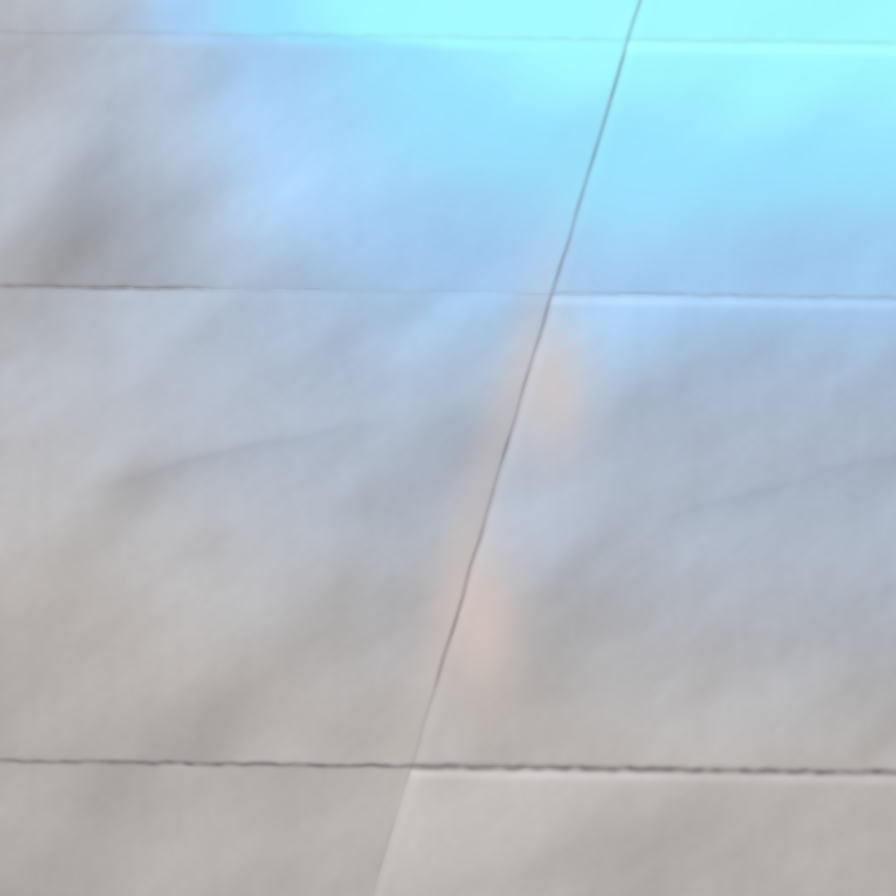
Give the GLSL for this texture, as a Shadertoy shader.

```glsl
// Stone floor slabs in perspective, lit by a cyan glow from the upper right.
// Joint rows follow a projective spacing, one slanted joint crosses them, and
// layered noise adds clouding, veins and broken joint edges to each slab.

const vec3 WARM = vec3(0.70, 0.68, 0.67);
const vec3 COOL = vec3(0.68, 0.73, 0.80);
const vec3 SKY = vec3(0.64, 0.80, 0.95);
const vec3 CYAN = vec3(0.60, 0.89, 1.00);
const vec3 ICE = vec3(0.64, 0.98, 1.00);
const vec3 GROUT = vec3(0.45, 0.42, 0.43);
const vec3 PEACH = vec3(0.84, 0.77, 0.74);

// Projection of row number to height: y = HORIZON - DEPTH / (row + NEAR)
const float HORIZON = 1.905;
const float DEPTH = 4.05;
const float NEAR = 2.309;

float hash(vec2 p) {
    return fract(sin(dot(p, vec2(127.1, 311.7))) * 43758.547);
}

float noise(vec2 p) {
    vec2 i = floor(p), f = fract(p);
    f = f * f * (3.0 - 2.0 * f);
    return mix(mix(hash(i), hash(i + vec2(1, 0)), f.x),
               mix(hash(i + vec2(0, 1)), hash(i + vec2(1, 1)), f.x), f.y);
}

float fbm(vec2 p) {
    float sum = 0.0, amp = 0.5;
    for (int i = 0; i < 5; i++) {
        sum += amp * noise(p);
        p = mat2(1.6, 1.2, -1.2, 1.6) * p + 7.3;
        amp *= 0.5;
    }
    return sum;
}

// Soft line coverage at distance d, never narrower than a pixel
float line(float d, float radius, float px) {
    d /= max(radius, px);
    return exp(-d * d);
}

// Soft bell falloff
float bell(vec2 d, vec2 radius) {
    d /= radius;
    return exp(-dot(d, d));
}

// Dark vein along a segment, feathered below and faded at its ends
float vein(vec2 p, vec2 a, vec2 b, float width) {
    float t = (p.x - a.x) / (b.x - a.x);
    float d = p.y - mix(a.y, b.y, t) + 0.02 * (noise(p * 18.0) - 0.5);
    float ends = smoothstep(0.0, 0.25, t) * (1.0 - smoothstep(0.7, 1.1, t));
    return ends * exp(-abs(d) / (d > 0.0 ? width * 0.6 : width * 2.0));
}

// Palette of the light falling on the stone, from 0 (shade) to 1 (full glow)
vec3 lightRamp(float t) {
    vec3 c = mix(WARM, COOL, smoothstep(0.04, 0.32, t));
    c = mix(c, SKY, smoothstep(0.28, 0.54, t));
    c = mix(c, CYAN, smoothstep(0.54, 0.8, t));
    return mix(c, ICE, smoothstep(0.8, 1.0, t));
}

void mainImage(out vec4 fragColor, in vec2 fragCoord) {
    vec2 p = fragCoord / iResolution.xy;
    float px = 0.8 / min(iResolution.x, iResolution.y);

    // Slab layout
    float tilted = p.y + 0.013 * p.x;
    float row = DEPTH / (HORIZON - tilted) - NEAR;
    float joint = floor(row + 0.5);
    float across = tilted - (HORIZON - DEPTH / (joint + NEAR));
    float side = p.x - (0.416 + 0.298 * p.y);
    float right = smoothstep(-3.0 * px, 3.0 * px, side);
    vec2 slab = vec2(step(0.0, side), floor(row));

    // Light field, weakest along the left edge
    float light = 0.31 * smoothstep(0.1, 0.72, p.y + 0.16 * p.x)
                * mix(0.55, 1.0, smoothstep(0.0, 0.45, p.x));
    light += 0.76 * smoothstep(0.0, 0.72, p.x) * smoothstep(0.48, 1.04, p.y);
    light += 0.26 * smoothstep(0.945, 0.975, tilted) * smoothstep(0.06, 0.32, p.x);

    // Stone: diagonal clouds and faint streaks, calmer inside the glow
    vec2 q = vec2(p.x * 0.8 + p.y * 0.6, p.y * 0.8 - p.x * 0.6);
    float cloud = fbm(q * vec2(4.0, 9.0) + slab * 17.3) - 0.48;
    float streak = noise(p * vec2(80.0, 12.0)) - 0.5;
    float grain = noise(p * 130.0) - 0.5;
    float calm = 1.0 - 0.75 * smoothstep(0.35, 0.8, light);
    vec3 col = lightRamp(light + 0.12 * cloud);
    col += calm * (0.18 * cloud + 0.008 * streak + 0.009 * grain);
    col += calm * 0.025 * bell(p - vec2(0.1, 0.35), vec2(0.3, 0.14));
    col -= 0.05 * vein(p, vec2(0.07, 0.45), vec2(0.42, 0.53), 0.014);
    col -= 0.03 * vein(p, vec2(0.70, 0.41), vec2(1.10, 0.52), 0.014);
    col -= 0.05 * bell(vec2(p.x - 0.1 - 0.35 * (p.y - 0.8), p.y - 0.79), vec2(0.045, 0.11));
    col += 0.03 * right * (1.0 - smoothstep(0.12, 0.3, p.y));

    // Warm reflections beside the slanted joint
    for (int i = 0; i < 2; i++) {
        float k = float(i);
        vec2 centre = mix(vec2(0.538, 0.305), vec2(0.617, 0.57), k);
        col = mix(col, PEACH, (0.8 - 0.15 * k) * bell(p - centre, vec2(0.045, 0.085)));
    }
    col = mix(col, PEACH, 0.35 * bell(vec2(side + 0.015, p.y - 0.45), vec2(0.028, 0.25)));

    // Row joints: strong in front, broken in the middle, faint at the back
    float middle = mix(0.05, 0.55, 1.0 - smoothstep(0.17, 0.27, p.x)) + 0.15 * right;
    float strength = joint < 0.5 ? 0.75 : (joint < 1.5 ? middle : 0.08);
    float rough = noise(vec2(p.x * 95.0, joint * 9.0));
    float jitter = 0.002 * (noise(vec2(p.x * 70.0, joint * 5.0 + 2.0)) - 0.5);
    float radius = joint < 0.5 ? mix(0.003, 0.004, right) : 0.003;
    float lip = line(across + 0.008, 0.006, px) * (0.15 + 0.85 * right);
    col += 0.05 * lip * step(0.5, joint + 0.6 * right);
    col = mix(col, GROUT, strength * (0.5 + 0.5 * rough) * line(across + jitter, radius, px));

    // Slanted joint, fading out in the nearest row
    float wobble = 0.002 * (noise(vec2(p.y * 30.0, 3.0)) - 0.5);
    float fade = mix(0.06, 0.42, smoothstep(0.1, 0.32, p.y));
    fade *= 0.55 + 0.6 * noise(vec2(p.y * 40.0, 8.0));
    col = mix(col, mix(GROUT, SKY * 0.65, smoothstep(0.5, 0.9, p.y)),
              fade * line(side + wobble, 0.0028, px));
    col += 0.012 * line(side - 0.008, 0.006, px);

    fragColor = vec4(clamp(col, 0.0, 1.0), 1.0);
}
```
